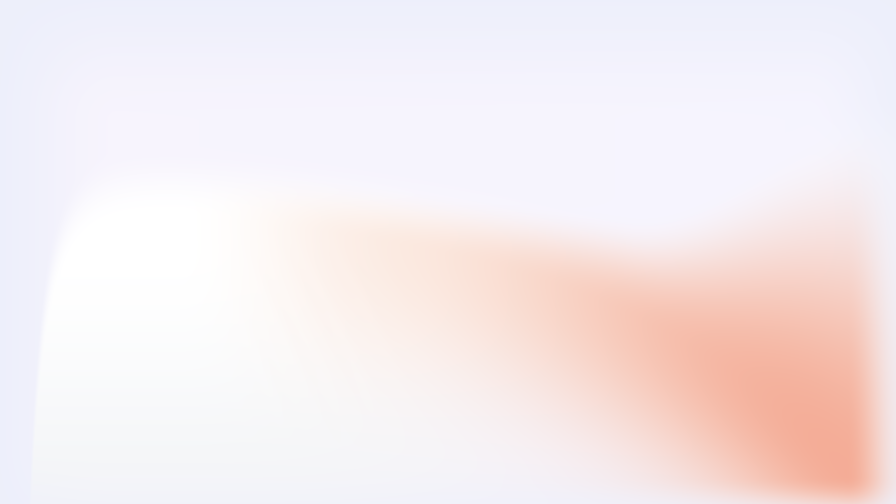
Give the GLSL for this background, as a WebGL 1 fragment shader.

```glsl
precision highp float;
uniform vec2 u_resolution;

// Pale lavender field, cooler and darker toward the borders
vec3 lavenderField(vec2 p) {
  float inner = smoothstep(-0.02, 0.13, p.x) * smoothstep(-0.03, 0.10, 1.0 - p.x)
              * smoothstep(-0.05, 0.24, 1.0 - p.y) * smoothstep(-0.08, 0.12, p.y);
  vec3 center = mix(vec3(0.968, 0.955, 0.990), vec3(0.962, 0.956, 0.996), p.x);
  return mix(vec3(0.928, 0.937, 0.982), center, inner);
}

// Faint leaning streaks from layered sines
float streaks(vec2 p) {
  float lean = p.x + 0.17 * p.y + 0.12 * p.y * p.y;
  float wave = sin(lean * 170.0) + 0.6 * sin(lean * 293.0 + 4.0 * p.y);
  return wave * smoothstep(0.24, 0.32, p.x) * (1.0 - smoothstep(0.36, 0.50, p.x))
       * smoothstep(0.08, 0.30, p.y) * (1.0 - smoothstep(0.42, 0.58, p.y));
}

void main() {
  vec2 p = gl_FragCoord.xy / u_resolution;
  vec3 color = lavenderField(p);

  // Upper limit of the glow and the ridge where it is strongest
  float top = 0.74 - 0.24 * p.x + 0.27 * smoothstep(0.7, 1.0, p.x);
  float ridge = 0.60 - 0.15 * p.x - 0.5 * pow(p.x, 4.0);

  // White mound with a rounded left shoulder
  float left = max(p.x, 0.015);
  float shoulder = top + 0.03 - 0.0008 / (left * left);
  float mound = smoothstep(-0.01, 0.13, shoulder - p.y);
  mound *= 1.0 - 0.8 * smoothstep(0.3, 0.7, p.x);
  mound *= smoothstep(-0.10, 0.12, p.y);
  vec3 white = mix(vec3(0.952, 0.958, 0.968), vec3(1.0), smoothstep(-0.05, 0.52, p.y));
  color = mix(color, white, mound);

  // Warm glow: soft rise above the ridge, slow fall below it
  float below = max(ridge - p.y, 0.0);
  float glow = (1.0 - smoothstep(ridge, top, p.y)) * exp(-15.0 * below * below);
  glow *= 1.0 - 0.85 * smoothstep(0.945, 1.005, p.x);
  glow *= smoothstep(-0.04, 0.055, p.y);

  vec3 cream = vec3(0.985, 0.920, 0.885);
  vec3 coral = vec3(0.955, 0.675, 0.590);
  color = mix(color, cream, glow * smoothstep(0.20, 0.46, p.x));
  color = mix(color, coral, glow * smoothstep(0.40, 0.95, p.x));

  color += 0.0018 * streaks(p) * vec3(0.4, 1.0, 1.0);
  gl_FragColor = vec4(clamp(color, 0.0, 1.0), 1.0);
}
```
